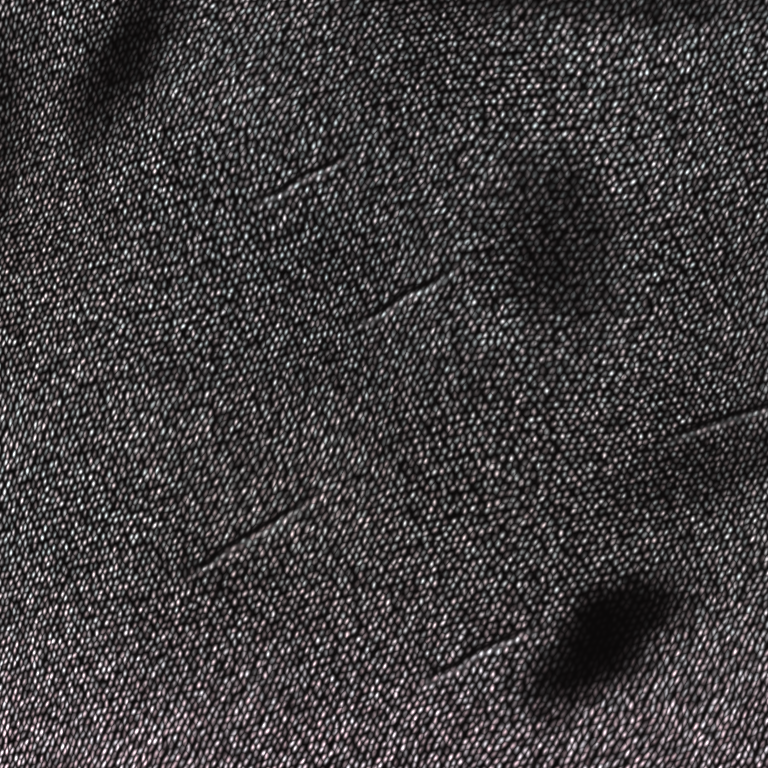
This texture is drawn by a WebGL 2 fragment shader. Its source:

```glsl
#version 300 es
precision highp float;
// Draws dark twill cloth: pale slanted stitches over black, with soft folds and creases.

uniform vec2 u_resolution;
out vec4 fragColor;

const vec2 STITCH_COUNT = vec2(128.0, 90.0); // across and along the thread
const float THREAD_ANGLE = 1.08;
const float STAGGER = 0.42;
const float JITTER = 0.38;
const float LEAN = 0.5;
const float STITCH_FALLOFF = 2.15;
const float STITCH_GAIN = 0.8;
const float GAP_DEPTH = 0.035;
const float LINT = 0.09;
const vec2 FIBRE_SCALE = vec2(190.0, 340.0); // along and across the thread
const float WARP = 0.042;
const float RIPPLE = 0.003;
const int CREASE_COUNT = 5;
const float CREASE_WIDTH = 0.0042;
const vec3 GROUND = vec3(0.04, 0.033, 0.033);
const vec3 WARM = vec3(1.02, 0.98, 0.98);
const vec3 COOL = vec3(0.98, 0.99, 1.01);
const vec3 ROSE = vec3(1.04, 0.95, 1.0);

float hash(vec2 p) {
    return fract(sin(dot(p, vec2(127.1, 311.7))) * 43758.5453);
}

float noise(vec2 p) {
    vec2 cell = floor(p), f = fract(p);
    f = f * f * (3.0 - 2.0 * f);
    float low = mix(hash(cell), hash(cell + vec2(1, 0)), f.x);
    float high = mix(hash(cell + vec2(0, 1)), hash(cell + vec2(1, 1)), f.x);
    return mix(low, high, f.y);
}

// Centred noise in two directions
vec2 drift(vec2 p) {
    return vec2(noise(p), noise(p + 17.0)) - 0.5;
}

// Coordinates along and across a direction
vec2 turn(vec2 p, float angle) {
    float c = cos(angle), s = sin(angle);
    return vec2(c * p.x + s * p.y, c * p.y - s * p.x);
}

float softSpot(vec2 p, vec2 centre, vec2 radii, float angle) {
    vec2 q = turn(p - centre, angle) / radii;
    float d = dot(q, q);
    return exp(-d * (0.2 + 0.8 * d));
}

// Stitch height in x, random tint of the winning stitch in y
vec2 weave(vec2 p) {
    vec2 q = p + WARP * drift(p * 3.5) + RIPPLE * drift(p * 19.0);
    q.x -= 0.06 * exp(-6.0 * p.x);
    q = turn(q, THREAD_ANGLE).yx * STITCH_COUNT;
    float joining = mix(0.45, 1.0, noise(p * 9.0 + 5.0)) * mix(0.65, 1.0, smoothstep(0.0, 0.35, p.y));
    float column = floor(q.x);
    vec2 best = vec2(0.0, 0.5);
    for (int i = -1; i <= 1; i++) {
        float x = column + float(i);
        float shift = x * STAGGER;
        float row = floor(q.y - shift);
        for (int j = -1; j <= 1; j++) {
            vec2 id = vec2(x, row + float(j));
            vec2 wobble = JITTER * (vec2(hash(id + 3.3), hash(id + 8.7)) - 0.5);
            vec2 d = 2.0 * (q - vec2(0.0, shift) - id - 0.5 - wobble);
            d.x += LEAN * (hash(id + 13.0) - 0.5) * d.y;
            float level = mix(0.5, 1.14, hash(id));
            float height = level * exp(-STITCH_FALLOFF * (d.x * d.x + joining * d.y * d.y));
            if (height > best.x) best = vec2(height, hash(id + 21.0));
        }
    }
    return best;
}

// Broad light and shadow across the cloth
float foldLight(vec2 p) {
    float light = 0.82 + 0.22 * noise(p * 4.0 + 2.0);
    light += 0.1 * (1.0 - smoothstep(0.16, 0.27, p.x));
    light += 0.1 * (1.0 - smoothstep(0.0, 0.35, p.y));
    vec2 q = p + 0.035 * drift(p * 14.0) + 0.012 * drift(p * 60.0);
    light *= 1.0 - 0.98 * softSpot(q, vec2(0.78, 0.16), vec2(0.13, 0.06), 0.7);
    light *= 1.0 - 0.58 * softSpot(q, vec2(0.73, 0.68), vec2(0.13, 0.08), 1.7);
    light *= 1.0 - 0.82 * softSpot(q, vec2(0.17, 0.93), vec2(0.14, 0.055), 1.1);
    light *= 1.0 - 0.58 * softSpot(q, vec2(0.75, 1.02), vec2(0.3, 0.06), 0.0);
    light *= 1.0 - 0.5 * softSpot(q, vec2(0.0, 0.83), vec2(0.14, 0.035), 1.4);
    light *= 1.0 - 0.42 * softSpot(q, vec2(0.92, 0.39), vec2(0.12, 0.05), 0.3);
    return light;
}

// Shadow of the thin creases in x, lit rim in y
vec2 creases(vec2 p) {
    vec2 sum = vec2(0.0);
    for (int i = 0; i < CREASE_COUNT; i++) {
        float k = float(i);
        vec2 centre = vec2(0.62 + 0.36 * sin(4.1 * k), 0.15 + 0.155 * k);
        vec2 q = turn(p - centre, 0.45 + 0.15 * sin(2.3 * k));
        float reach = mix(0.09, 0.14, hash(vec2(k, 4.0)));
        float taper = 1.0 - smoothstep(0.4, 1.0, abs(q.x) / reach);
        float s = (q.y + 0.006 * (noise(vec2(q.x * 30.0, k)) - 0.5)) / CREASE_WIDTH;
        sum += taper * vec2(exp(-s * s), exp(-(s + 1.9) * (s + 1.9)));
    }
    return min(sum, 1.0);
}

void main() {
    vec2 p = gl_FragCoord.xy / u_resolution;
    vec2 stitch = weave(p);
    vec2 crease = creases(p);

    // Fibres roughen the stitches, and stray lint greys the gaps
    vec2 thread = turn(p, THREAD_ANGLE) * FIBRE_SCALE;
    float fibre = 0.62 + 0.76 * noise(thread);
    float lint = LINT * noise(thread * 0.8 + 40.0) * noise(p * 210.0);
    float height = max(stitch.x * fibre - GAP_DEPTH, 0.0) + lint + 0.3 * crease.y;
    float shade = STITCH_GAIN * height * foldLight(p) * (1.0 - 0.9 * crease.x);

    // Tint drifts between warm, cool and rose
    vec3 tint = mix(WARM, COOL, noise(p * 3.0 + 31.0));
    tint = mix(tint, ROSE, 1.0 - smoothstep(0.0, 0.32, p.y));
    tint += 0.1 * (stitch.y - 0.5) * vec3(1.0, -0.4, -0.3);

    fragColor = vec4(clamp(GROUND + shade * tint, 0.0, 1.0), 1.0);
}
```
